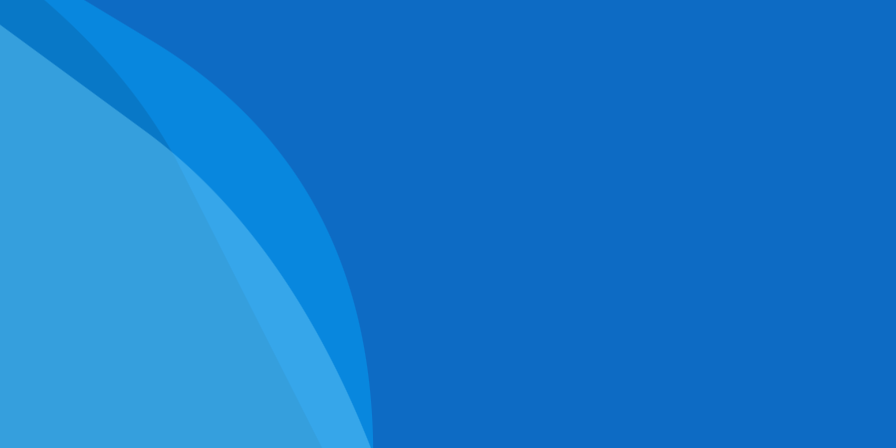
Reproduce this background procedurally as a WebGL 2 fragment shader.

```glsl
#version 300 es
precision highp float;
// Flat blue backdrop with overlapping translucent curved sheets at the left.
// Each sheet ends at an edge x(y), joined from a straight run and a quadratic
// Bezier arc; smooth coverage masks then blend the layers.

uniform vec2 u_resolution;
out vec4 fragColor;

const vec3 BACKDROP = vec3(0.052, 0.420, 0.770);
const vec3 SHEET = vec3(0.030, 0.530, 0.870);
const vec3 SHEET_SHADED = vec3(0.030, 0.470, 0.780);
const vec3 VEIL = vec3(0.210, 0.650, 0.918);
const vec3 VEIL_SHADED = vec3(0.208, 0.622, 0.868);

// x of the line through a and b at height y
float lineX(float y, vec2 a, vec2 b) {
    return mix(a.x, b.x, (y - a.y) / (b.y - a.y));
}

// x at height y of a Bezier arc that descends from start to end
float arcX(float y, vec2 start, vec2 control, vec2 end) {
    float quadratic = start.y - 2.0 * control.y + end.y;
    float fall = start.y - control.y;
    float drop = start.y - y;
    float root = sqrt(max(fall * fall - quadratic * drop, 0.0));
    float t = clamp(drop / (fall + root), 0.0, 1.0);
    return mix(mix(start.x, control.x, t), mix(control.x, end.x, t), t);
}

// Straight run from top to joint, then an arc down to end
float lineThenArcX(float y, vec2 top, vec2 joint, vec2 control, vec2 end) {
    return y > joint.y ? lineX(y, top, joint) : arcX(y, joint, control, end);
}

// Arc from top to joint, then a straight run down to end
float arcThenLineX(float y, vec2 top, vec2 control, vec2 joint, vec2 end) {
    return y > joint.y ? arcX(y, top, control, joint) : lineX(y, joint, end);
}

// Smooth coverage of the area to the left of an edge
float leftOf(float edgeX, float x) {
    float gap = edgeX - x;
    return clamp(gap / fwidth(gap) + 0.5, 0.0, 1.0);
}

void main() {
    // Canvas heights as units, origin at the lower left
    vec2 p = gl_FragCoord.xy / u_resolution.y;

    // Edges of the three sheets
    float sheetEdge = lineThenArcX(p.y, vec2(0.188, 1.0), vec2(0.339, 0.909),
                                   vec2(0.826, 0.615), vec2(0.833, 0.0));
    float veilEdge = lineThenArcX(p.y, vec2(0.0, 0.945), vec2(0.326, 0.706),
                                  vec2(0.641, 0.474), vec2(0.828, 0.0));
    float shadeEdge = arcThenLineX(p.y, vec2(0.099, 1.0), vec2(0.286, 0.839),
                                   vec2(0.391, 0.648), vec2(0.719, 0.0));

    // Shade tints both layers, then the layers stack over the backdrop
    float shade = leftOf(shadeEdge, p.x);
    vec3 sheet = mix(SHEET, SHEET_SHADED, shade);
    vec3 veil = mix(VEIL, VEIL_SHADED, shade);
    vec3 color = mix(BACKDROP, sheet, leftOf(sheetEdge, p.x));
    color = mix(color, veil, leftOf(veilEdge, p.x));

    fragColor = vec4(color, 1.0);
}
```
